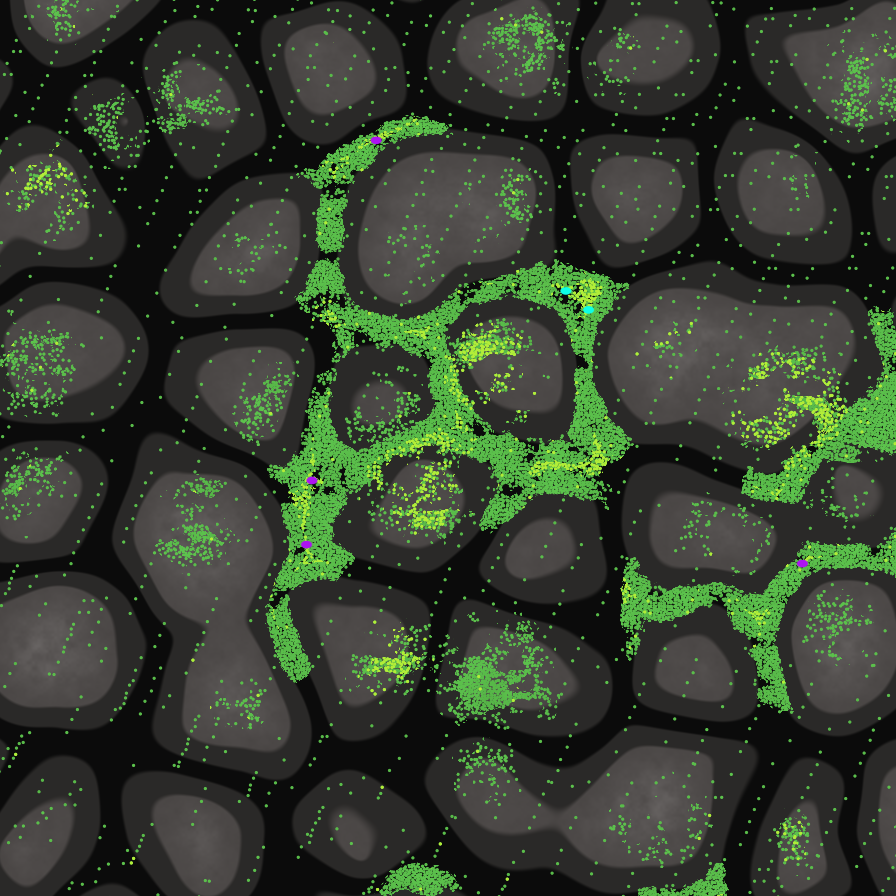
Give the GLSL for this texture, as a Shadertoy shader.

```glsl
// Rounded grey paving stones with dark joints, grainy green moss and bright beads.
#define CELLS 6.0      // stone sites across the canvas
#define MERGE 0.32     // share of sites fused to a neighbour
#define ROUNDING 0.12  // corner rounding, in cells
#define GAP 0.055      // half width of the joints, in cells
#define RIM 0.125      // width of the dark rim, in cells
#define GRAINS 390.0   // moss grains across the canvas
#define BEADS 42.0     // bead slots across the canvas
#define JOINT_COLOR vec3(0.045, 0.045, 0.045)
#define RIM_COLOR vec3(0.165, 0.16, 0.155)
#define STONE_COLOR vec3(0.295, 0.28, 0.275)
#define MOSS_COLOR vec3(0.35, 0.74, 0.29)
#define YELLOW_COLOR vec3(0.70, 0.93, 0.22)

float hash(vec2 p) {
    return fract(sin(dot(p, vec2(127.1, 311.7))) * 43758.5453);
}

vec2 hash2(vec2 p) {
    return vec2(hash(p), hash(p + 57.3));
}

float noise(vec2 p) {
    vec2 i = floor(p), f = fract(p);
    f = f * f * (3.0 - 2.0 * f);
    vec2 e = vec2(0.0, 1.0);
    return mix(mix(hash(i), hash(i + e.yx), f.x),
               mix(hash(i + e.xy), hash(i + e.yy), f.x), f.y);
}

float fbm(vec2 p) {
    return 0.53 * noise(p) + 0.29 * noise(p * 2.1 + 7.0) + 0.18 * noise(p * 4.3 + 19.0);
}

// Site position in xy, size weight in z
vec3 site(vec2 id) {
    return vec3(id + 0.1 + 0.8 * hash2(id), 0.24 * (hash(id + 31.7) - 0.5));
}

// Sites with an equal label form one stone
vec2 label(vec2 id) {
    float h = hash(id + 83.1);
    if (h > MERGE) return id;
    return id + (h < 0.5 * MERGE ? vec2(1.0, 0.0) : vec2(0.0, 1.0));
}

// x: depth inside the stone, y: distance to the nearest site, z: stone hash
vec3 stones(vec2 p) {
    vec2 q = p * CELLS;
    q += 0.16 * (vec2(noise(p * 15.0), noise(p * 15.0 + 41.0)) - 0.5);
    vec2 base = floor(q), own = base;
    float nearest = 9.0;
    for (int y = -2; y <= 2; y++)
    for (int x = -2; x <= 2; x++) {
        vec2 id = base + vec2(x, y);
        vec3 s = site(id);
        float d = length(q - s.xy) - s.z;
        if (d < nearest) { nearest = d; own = label(id); }
    }
    float inside = 0.0, outside = 1e-12;
    for (int y = -2; y <= 2; y++)
    for (int x = -2; x <= 2; x++) {
        vec2 id = base + vec2(x, y);
        vec3 s = site(id);
        float w = exp((s.z - length(q - s.xy)) / ROUNDING);
        if (distance(label(id), own) < 0.5) inside += w; else outside += w;
    }
    return vec3(0.5 * ROUNDING * log(inside / outside), nearest, hash(own + 5.9));
}

float mossPatch(vec2 p) {
    return smoothstep(0.53, 0.67, noise(p * 6.5 + 3.0));
}

float junction(float depth) {
    return 1.0 - smoothstep(-0.03, -0.008, depth);
}

// Scattered grains: x is moss cover, y is the yellow share of it
vec2 grains(vec2 p, float density, float yellow) {
    vec2 q = p * GRAINS, cover = vec2(0.0);
    for (int y = -1; y <= 1; y++)
    for (int x = -1; x <= 1; x++) {
        vec2 id = floor(q) + vec2(x, y);
        float on = step(hash(id + 11.3), density);
        float dot_ = on * (1.0 - smoothstep(0.45, 0.95, length(q - id - hash2(id))));
        cover.x = max(cover.x, dot_);
        cover.y = max(cover.y, dot_ * step(hash(id + 71.9), yellow));
    }
    return cover;
}

void mainImage(out vec4 fragColor, in vec2 fragCoord) {
    vec2 p = fragCoord / min(iResolution.x, iResolution.y);
    vec3 stone = stones(p);
    float depth = stone.x;

    // Stone body, lighter and mottled toward the middle
    float middle = smoothstep(GAP + RIM, 0.5, depth);
    float mottle = fbm(p * 75.0) - 0.5;
    vec3 face = STONE_COLOR + 0.07 * middle + mottle * (0.025 + 0.08 * middle);
    vec3 color = mix(JOINT_COLOR, RIM_COLOR, smoothstep(GAP - 0.01, GAP + 0.01, depth));
    color = mix(color, face, smoothstep(GAP + RIM - 0.012, GAP + RIM + 0.012, depth));

    // Moss strands along the joints, sparse dust and clumps on the faces
    float ragged = fbm(p * 42.0);
    float patchy = mossPatch(p);
    float strand = patchy * (1.0 - smoothstep(0.04, 0.15, depth));
    float density = smoothstep(0.55, 0.95, strand * (0.35 + 1.3 * ragged));
    float center = 1.0 - smoothstep(0.05, 0.36, stone.y);
    float dust = center * step(0.3, stone.z) * smoothstep(0.4, 0.75, ragged) * 0.45;
    float clump = center * step(0.5, stone.z) * smoothstep(0.60, 0.72, fbm(p * vec2(17.0, 26.0)));
    density = max(density, max(dust, clump));
    float yellow = 0.5 * patchy * junction(depth) + 0.5 * center * step(0.82, stone.z);
    vec2 moss = grains(p, density, yellow);
    color = mix(color, MOSS_COLOR * (0.94 + 0.12 * ragged), moss.x);
    color = mix(color, YELLOW_COLOR, moss.y);

    // Bright beads where mossy joints meet
    vec2 slot = floor(p * BEADS);
    vec2 bead = slot + 0.35 + 0.3 * hash2(slot + 3.7);
    float pick = hash(slot + 23.0);
    vec3 beadColor = pick < 0.33 ? vec3(0.05, 1.0, 0.9)
                   : pick < 0.66 ? vec3(1.0, 0.06, 0.04) : vec3(0.68, 0.08, 0.95);
    vec2 offset = (p * BEADS - bead) * vec2(0.8, 1.15);
    float here = junction(stones(bead / BEADS).x) * mossPatch(bead / BEADS);
    float shown = step(0.6, here) * step(0.35, hash(slot + 47.0));
    color = mix(color, beadColor, shown * (1.0 - smoothstep(0.17, 0.24, length(offset))));

    fragColor = vec4(color, 1.0);
}
```
